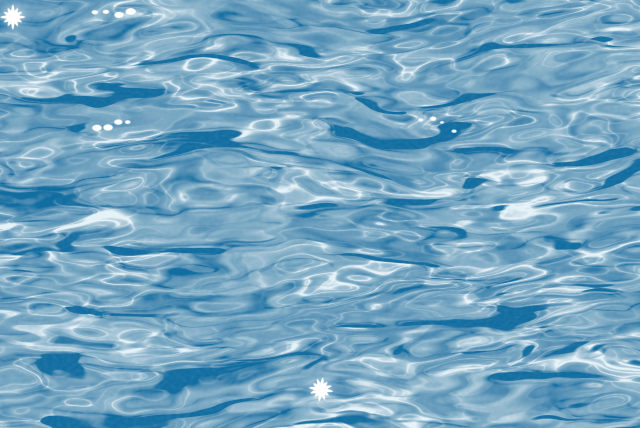
Write a Shadertoy shader that draws this texture.

```glsl
// Rippled sunlit water: noise slopes bend a reflected pattern of sky patches
// and bright threads, crossed by long dark troughs. The resulting tone picks
// a colour from a blue ramp; a few sun glints are laid on top.

vec2 hash22(vec2 p) {
    vec3 q = fract(p.xyx * vec3(0.1031, 0.1030, 0.0973));
    q += dot(q, q.yzx + 33.33);
    return fract((q.xx + q.yz) * q.zy);
}

float corner(vec2 cell, vec2 offset) {
    return dot(hash22(cell) * 2.0 - 1.0, offset);
}

// Gradient noise, roughly -0.7 to 0.7
float noise(vec2 p) {
    vec2 i = floor(p), f = fract(p);
    vec2 u = f * f * f * (f * (f * 6.0 - 15.0) + 10.0);
    vec2 e = vec2(1.0, 0.0);
    return mix(mix(corner(i, f), corner(i + e, f - e), u.x),
               mix(corner(i + e.yx, f - e.yx), corner(i + 1.0, f - 1.0), u.x), u.y);
}

vec2 noise2(vec2 p) {
    return vec2(noise(p), noise(p + vec2(37.3, 81.7)));
}

// Colour ramp from trough blue (0) to near white (6)
vec3 waterRamp(float tone) {
    vec3 ramp[7] = vec3[7](
        vec3(0.07, 0.43, 0.63), vec3(0.27, 0.53, 0.69), vec3(0.39, 0.60, 0.73),
        vec3(0.49, 0.67, 0.77), vec3(0.60, 0.74, 0.82), vec3(0.75, 0.84, 0.89),
        vec3(0.90, 0.95, 0.97));
    float t = clamp(tone, 0.0, 5.99);
    int k = int(t);
    return mix(ramp[k], ramp[k + 1], fract(t));
}

float waterTone(vec2 p) {
    // Broad swell tilts the ripples up and down
    p.y += 0.08 * noise(p * vec2(1.6, 2.5) + 5.0) - 0.03 * p.x;

    vec2 q = p * vec2(4.6, 15.5) + 20.0;
    vec2 slope = noise2(q) + 0.45 * noise2(q * 2.1 + 11.0);
    vec2 sky = q * 0.6 + 2.4 * slope;
    float lively = smoothstep(-0.3, 0.15, noise(p * vec2(2.8, 8.0) + 63.0));

    // Sky patches, some with a crisp border
    float patches = noise(sky * 1.2 + 7.0) + 0.5 * noise(sky * 2.3 + 31.0);
    float border = smoothstep(-0.03, 0.03, noise(sky * 0.9 + 200.0) - 0.08);
    float tone = 2.2 + 4.0 * patches + 0.9 * border;
    tone += 0.8 * noise(q * vec2(0.6, 0.6) + 50.0);

    // Bright threads, with a second finer set in the lively areas
    float thread = exp(-20.0 * abs(noise(sky + 90.0)));
    float fine = exp(-18.0 * abs(noise(sky * 1.6 + 140.0)));
    tone += mix(0.9, 2.7, lively) * thread + 1.7 * lively * fine;

    // Long tapering troughs and the thin dark lines around them
    vec2 v = p * vec2(3.3, 23.0) + 1.1 * slope + 110.0;
    float trough = noise(v) + 0.6 * noise(v * vec2(2.0, 2.3) + 17.0);
    float crease = exp(-20.0 * abs(noise(v * vec2(1.1, 1.3) + 70.0)));
    tone -= 2.4 * crease * smoothstep(-0.15, 0.2, trough);
    tone = mix(tone, 0.1, smoothstep(0.27, 0.35, trough));

    return tone + 0.4 * noise(p * vec2(90.0, 130.0));
}

// Sun glints: two spiky stars and three short rows of beads
float glints(vec2 p) {
    float light = 0.0;
    for (float i = 0.0; i < 2.0; i++) {
        vec2 d = p - mix(vec2(0.03, 0.96), vec2(0.75, 0.09), i);
        float angle = atan(d.y, d.x), r = length(d);
        float spikes = abs(cos(angle * 6.0 + i)) * (0.85 + 0.15 * cos(angle * 4.0));
        float edge = 0.017 + 0.012 * spikes * spikes;
        light = max(light, 1.0 - smoothstep(edge - 0.004, edge + 0.004, r));
        light = max(light, 0.55 * exp(-r * r * 1400.0));
    }
    for (float i = 0.0; i < 3.0; i++) {
        vec2 row = vec2(i < 2.0 ? 0.22 : 0.98, i < 1.0 ? 0.97 : 0.71);
        for (float j = 0.0; j < 4.0; j++) {
            vec2 h = hash22(vec2(i * 7.0 + 3.0, j + 12.0));
            vec2 bead = row + vec2(j * 0.026 + 0.008 * h.x, (h.y - 0.5) * 0.012 * (1.0 + i));
            float size = (0.004 + 0.004 * h.x) * (i < 2.0 ? 1.0 : 0.7);
            float r = length((p - bead) * vec2(0.65, 1.0));
            light = max(light, 1.0 - smoothstep(size - 0.0015, size + 0.0015, r));
        }
    }
    return light;
}

void mainImage(out vec4 fragColor, in vec2 fragCoord) {
    // Four samples per pixel keep the thin threads smooth
    vec3 color = vec3(0.0);
    for (int s = 0; s < 4; s++) {
        vec2 offset = vec2(s % 2, s / 2) * 0.5 - 0.25;
        vec2 p = (fragCoord + offset) / iResolution.y;
        color += 0.25 * mix(waterRamp(waterTone(p)), vec3(1.0), glints(p));
    }
    fragColor = vec4(color, 1.0);
}
```
